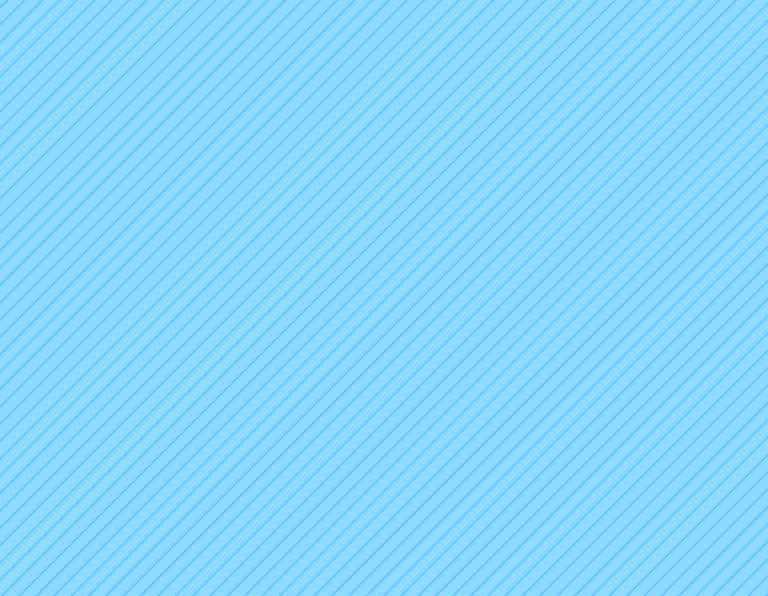
Reproduce this pattern procedurally as a Shadertoy shader.

```glsl
// Thin blue 45-degree pinstripes, rising to the right, on a pale sky-blue ground.

// Share of a pixel of the given width covered by a band centred on zero.
float bandCoverage(float offset, float halfWidth, float pixelWidth) {
    vec2 edges = (vec2(halfWidth, -halfWidth) - offset) / pixelWidth;
    vec2 filled = clamp(0.5 + edges, 0.0, 1.0);
    return filled.x - filled.y;
}

void mainImage(out vec4 fragColor, in vec2 fragCoord) {
    // Canvas heights, measured from the upper left corner
    vec2 p = vec2(fragCoord.x, iResolution.y - fragCoord.y) / iResolution.y;

    // One unit per stripe, along the falling diagonal
    float stripesPerHeight = 34.34;
    float phase = (p.x + p.y) * stripesPerHeight - 0.44;
    float offset = fract(phase + 0.5) - 0.5;

    // Pixel size across the stripe, for smooth edges
    float pixelWidth = sqrt(2.0) * stripesPerHeight / iResolution.y;
    float line = bandCoverage(offset, 0.072, pixelWidth);

    vec3 ground = vec3(0.56, 0.86, 1.0);
    vec3 stripe = vec3(0.385, 0.77, 1.0);
    fragColor = vec4(mix(ground, stripe, line), 1.0);
}
```
